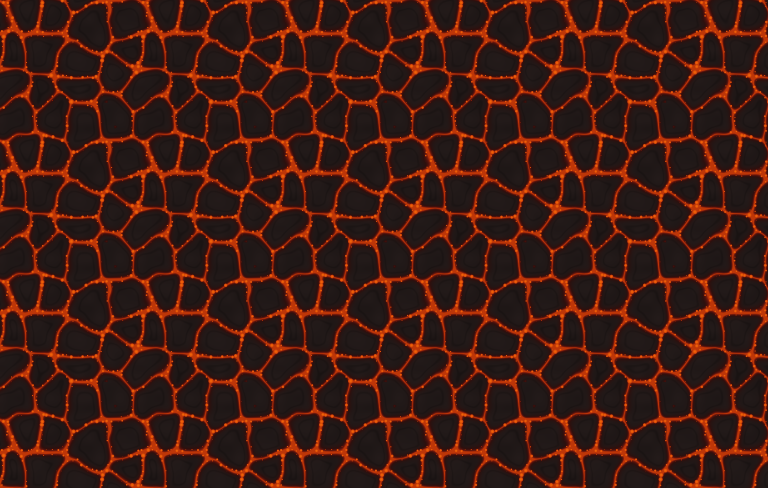
Reproduce this texture procedurally as a Shadertoy shader.

```glsl
// Tiling cracked lava crust: dark rounded stones parted by glowing, beaded veins.

const float TILES_ACROSS = 5.5;   // repeats over the canvas width
const float STONES = 4.0;         // stone cells per tile side
const float STONE_JITTER = 0.88;
const float SIZE_SPREAD = 0.45;   // how unequal the stones are
const float WARP = 0.022;         // bend of the veins, in tiles
const float ROUNDING = 0.013;     // softness of the stone corners, in tiles
const float SWELL = 0.011;        // extra half width of the hot veins
const float GLOW_REACH = 0.0115;  // fall-off of the glow into the stone
const float VEIN_HEAT = 3.9;
const float BEADS = 28.0;         // bead cells per tile side
const float BEAD_BAND = 0.018;    // beads form within this distance of a vein
const int SAMPLES = 2;            // supersampling per axis
const uint STONE_SEED = 11u;
const uint BEAD_SEED = 5u;

// Colours from cold crust to hottest lava
const int LAST_HEAT = 5;
const vec3 HEAT_COLOURS[6] = vec3[6](
    vec3(0.125, 0.095, 0.092), vec3(0.18, 0.06, 0.05), vec3(0.33, 0.07, 0.05),
    vec3(0.51, 0.12, 0.04), vec3(0.72, 0.19, 0.03), vec3(0.95, 0.39, 0.03));

// Integer hash of a cell that wraps after `count` cells
vec3 hash3(vec2 cell, float count, uint seed) {
    uvec3 v = uvec3(uvec2(mod(cell + 0.5, count)), seed);
    v = v * 1664525u + 1013904223u;
    v.x += v.y * v.z; v.y += v.z * v.x; v.z += v.x * v.y;
    v ^= v >> 16u;
    v.x += v.y * v.z; v.y += v.z * v.x; v.z += v.x * v.y;
    return vec3(v >> 16u) / 65536.0;
}

// Tiling value noise, `count` cells per tile
float noise(vec2 p, float count, uint seed) {
    vec2 cell = floor(p * count), f = fract(p * count);
    f = f * f * (3.0 - 2.0 * f);
    float low = mix(hash3(cell, count, seed).x, hash3(cell + vec2(1, 0), count, seed).x, f.x);
    float high = mix(hash3(cell + vec2(0, 1), count, seed).x, hash3(cell + 1.0, count, seed).x, f.x);
    return mix(low, high, f.y);
}

// Rounded distance to the nearest vein, from a weighted Voronoi diagram
float veinDistance(vec2 p) {
    vec2 bend = vec2(noise(p, 9.0, 21u), noise(p, 9.0, 22u)) - 0.5;
    vec2 q = (p + 2.0 * WARP * bend) * STONES;
    vec2 home = floor(q);
    vec3 stones[25];              // offset from q, power distance
    vec3 nearest = vec3(0.0, 0.0, 1e5);
    int owner = 0;
    for (int i = 0; i < 25; i++) {
        vec2 cell = home + vec2(i % 5, i / 5) - 2.0;
        vec3 h = hash3(cell, STONES, STONE_SEED);
        vec2 offset = cell + 0.5 + STONE_JITTER * (h.xy - 0.5) - q;
        stones[i] = vec3(offset, dot(offset, offset) - SIZE_SPREAD * h.z);
        if (stones[i].z < nearest.z) { nearest = stones[i]; owner = i; }
    }
    float closeness = 0.0;
    for (int i = 0; i < 25; i++) {
        if (i == owner) continue;
        float gap = 0.5 * (stones[i].z - nearest.z) / length(stones[i].xy - nearest.xy);
        closeness += exp(-gap / (STONES * ROUNDING));
    }
    float swell = noise(p, 7.0, 23u);
    return -ROUNDING * log(closeness) - SWELL * swell * swell;
}

// Heat of the molten beads gathered along veins and at junctions
float beadHeat(vec2 p, float blur) {
    vec2 q = p * BEADS;
    vec2 base = floor(q - 0.5);
    float heat = 0.0;
    for (int i = 0; i < 4; i++) {
        vec2 cell = base + vec2(i % 2, i / 2);
        vec3 h = hash3(cell, BEADS, BEAD_SEED);
        vec2 centre = cell + 0.5 + 0.5 * (h.xy - 0.5);
        float melt = clamp((BEAD_BAND - veinDistance(centre / BEADS)) / (2.0 * BEAD_BAND), 0.0, 1.0);
        float radius = melt * (0.35 + 0.45 * h.z);
        float r = length(q - centre);
        float cover = 1.0 - smoothstep(-blur, blur, (r - radius) / BEADS);
        float shade = r / max(radius, 0.01);
        heat = max(heat, cover * smoothstep(0.0, 0.25, melt) * (5.0 - 1.1 * min(shade * shade, 1.0)));
    }
    return heat;
}

vec3 heatColour(float heat) {
    vec3 colour = HEAT_COLOURS[0];
    for (int i = 1; i <= LAST_HEAT; i++)
        colour = mix(colour, HEAT_COLOURS[i], clamp(heat - float(i - 1), 0.0, 1.0));
    return colour;
}

vec3 lavaCrust(vec2 p, float blur) {
    float d = veinDistance(p);
    float heat = min(VEIN_HEAT * exp(-d / GLOW_REACH), VEIN_HEAT + 0.2);
    if (d < 2.5 * BEAD_BAND) heat = max(heat, beadHeat(p, blur));

    // Rare embers showing through the stones
    float ember = smoothstep(0.86, 0.96, noise(p, 17.0, 31u) * (0.7 + 0.3 * noise(p, 5.0, 32u)));
    heat = max(heat, 2.6 * ember * smoothstep(0.03, 0.06, d));

    // Worn facets: dark contour bands and mottling on cold rock
    float contour = d + 0.05 * (noise(p, 11.0, 33u) - 0.5);
    float band = smoothstep(0.012, 0.0, abs(contour - 0.055));
    float tone = 0.94 + 0.16 * noise(p, 14.0, 34u) - 0.17 * band;
    return heatColour(heat) * mix(tone, 1.0, clamp(heat, 0.0, 1.0));
}

void mainImage(out vec4 fragColor, in vec2 fragCoord) {
    float pixel = TILES_ACROSS / iResolution.x;
    vec3 sum = vec3(0.0);
    for (int i = 0; i < SAMPLES * SAMPLES; i++) {
        vec2 shift = (vec2(i % SAMPLES, i / SAMPLES) + 0.5) / float(SAMPLES) - 0.5;
        sum += lavaCrust((fragCoord + shift) * pixel, 0.4 * pixel);
    }
    fragColor = vec4(sum / float(SAMPLES * SAMPLES), 1.0);
}
```
